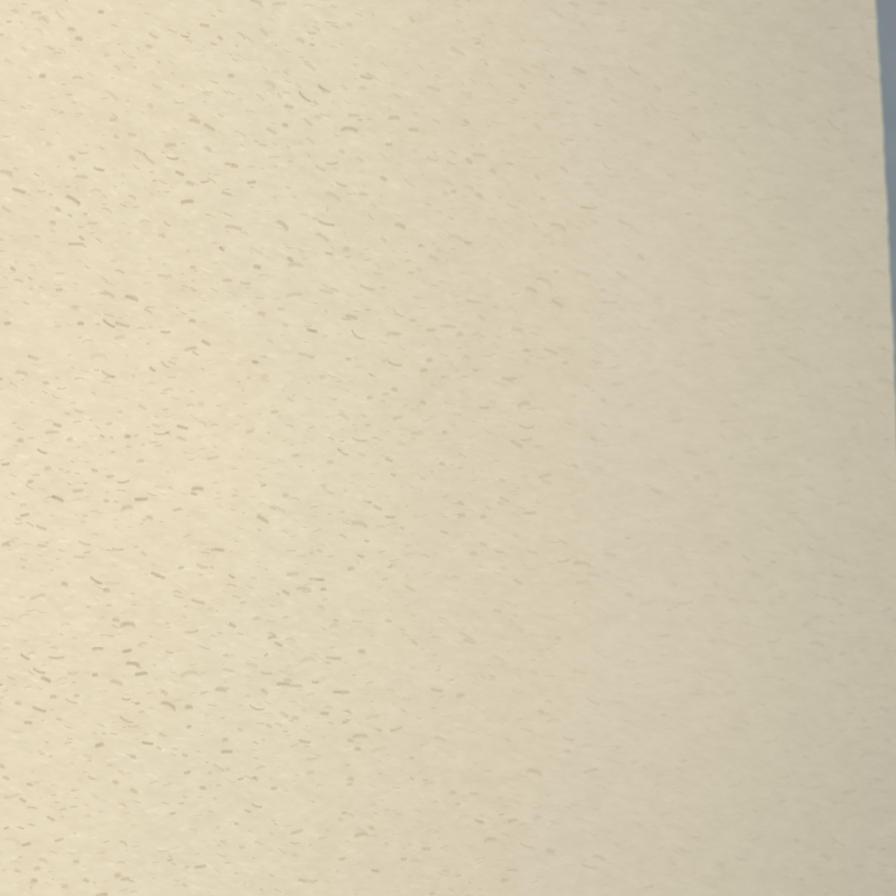
This texture is drawn by a WebGL 1 fragment shader. Its source:

```glsl
precision highp float;
// Cream plaster wall in soft side light, with a thin blue-grey strip at upper right.
// A smooth light gradient carries stretched value noise and scattered soft dashes;
// the relief is strongest on the left and fades toward the shaded right.
uniform vec2 u_resolution;

const vec3 LIT_CREAM = vec3(0.912, 0.862, 0.748);
const vec3 SHADED_CREAM = vec3(0.760, 0.730, 0.648);
const vec3 FLECK_TINT = vec3(0.95, 1.0, 1.02);
const vec3 STRIP_COLOR = vec3(0.49, 0.53, 0.55);

float hash(vec2 p) {
  vec3 q = fract(vec3(p.xyx) * 0.1031);
  q += dot(q, q.yzx + 33.33);
  return fract((q.x + q.y) * q.z);
}

vec2 hash2(vec2 p) {
  return vec2(hash(p), hash(p + 71.7));
}

vec2 rotate(vec2 p, float angle) {
  float c = cos(angle), s = sin(angle);
  return vec2(c * p.x + s * p.y, c * p.y - s * p.x);
}

float valueNoise(vec2 p) {
  vec2 cell = floor(p);
  vec2 f = fract(p);
  f = f * f * (3.0 - 2.0 * f);
  float low = mix(hash(cell), hash(cell + vec2(1.0, 0.0)), f.x);
  float high = mix(hash(cell + vec2(0.0, 1.0)), hash(cell + 1.0), f.x);
  return mix(low, high, f.y);
}

// Signed noise around zero, summed over three scales.
float grain(vec2 p) {
  float sum = 0.0;
  float weight = 0.5;
  for (int i = 0; i < 3; i++) {
    sum += weight * (valueNoise(p) - 0.5);
    p = rotate(p, 0.12) * 1.9 + 17.3;
    weight *= 0.65;
  }
  return sum;
}

// Coverage of blurred, slightly bent dashes, at most one per grid cell.
float flecks(vec2 uv, float cells, float density, float tilt, float seed) {
  vec2 p = uv * cells;
  vec2 home = floor(p);
  float cover = 0.0;
  for (int j = -1; j <= 1; j++) {
    for (int i = -1; i <= 1; i++) {
      vec2 cell = home + vec2(float(i), float(j));
      vec2 id = cell + seed;
      vec2 shape = hash2(id + 13.1);
      float angle = tilt + (hash(id + 29.3) - 0.5) * 0.9;
      vec2 d = rotate(p - cell - hash2(id), angle);
      d.y += (shape.y - 0.5) * 1.6 * d.x * d.x;
      float halfLength = mix(0.06, 0.36, shape.x * shape.x);
      float dist = length(vec2(max(abs(d.x) - halfLength, 0.0), d.y));
      float width = mix(0.11, 0.21, shape.y);
      float strength = step(hash(id + 47.9), density) * mix(0.3, 1.0, hash(id + 5.7));
      cover = max(cover, strength * (1.0 - smoothstep(0.0, width, dist)));
    }
  }
  return cover;
}

vec3 wallLight(vec2 uv) {
  float shade = pow(uv.x, 1.7);
  shade += 0.16 * smoothstep(0.65, 1.0, uv.y) * smoothstep(0.3, 1.0, uv.x);
  shade += 0.07 * smoothstep(0.3, 0.0, uv.y);
  shade += 0.10 * (valueNoise(uv * 4.0 + 3.0) - 0.5);
  return mix(LIT_CREAM, SHADED_CREAM, clamp(shade, 0.0, 1.05));
}

// Brightness change from mottling, fine grain and the dark and light dashes.
float wallRelief(vec2 uv) {
  float tilt = mix(-0.12, -0.38, smoothstep(0.35, 1.0, uv.y));
  float fade = mix(1.0, 0.22, smoothstep(0.1, 0.85, uv.x));
  float patches = valueNoise(uv * vec2(9.0, 13.0) + 40.0);
  vec2 along = rotate(uv, -0.2);
  float mottle = 0.030 * grain(along * vec2(38.0, 75.0));
  float fine = 0.042 * grain(along * vec2(95.0, 190.0) + 60.0);
  float dark = 0.125 * flecks(uv, 46.0, 0.22 + 0.38 * patches, tilt, 11.0);
  dark += 0.070 * flecks(uv, 75.0, 0.45, tilt, 83.0);
  float light = 0.030 * flecks(uv, 58.0, 0.5, tilt, 157.0);
  return (mottle + fine) * mix(0.55, 1.0, fade) + (light - dark) * fade;
}

// Mask of the strip beyond the slanted, faintly rough wall edge.
float stripMask(vec2 uv) {
  float rise = 1.0 - uv.y;
  float edge = 0.977 + 0.060 * rise - 0.022 * rise * rise;
  edge += 0.0015 * (valueNoise(vec2(uv.y * 90.0, 2.0)) - 0.5);
  return smoothstep(-0.003, 0.004, uv.x - edge);
}

void main() {
  vec2 uv = gl_FragCoord.xy / u_resolution;
  vec3 wall = wallLight(uv) + FLECK_TINT * wallRelief(uv);
  vec3 strip = STRIP_COLOR + 0.02 * (valueNoise(uv * 30.0) - 0.5);
  gl_FragColor = vec4(mix(wall, strip, stripMask(uv)), 1.0);
}
```
